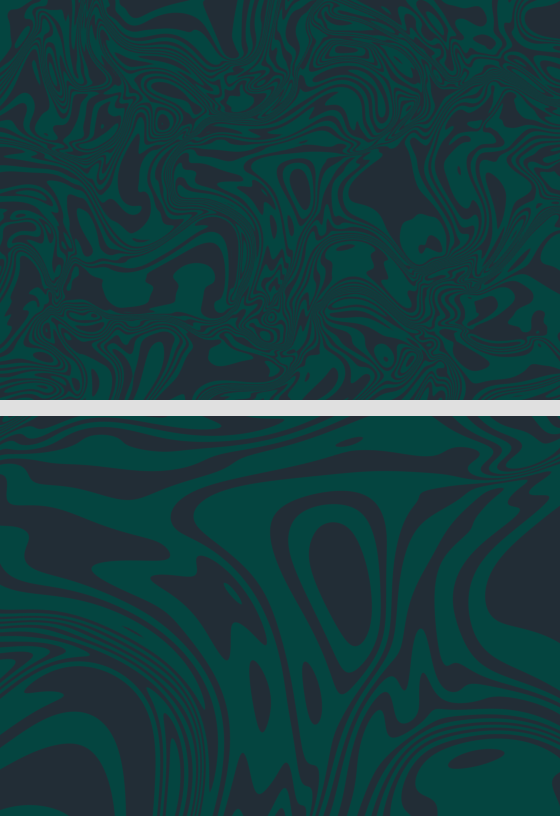
Top: the whole. Bottom: its middle third, enlarged.
A Shadertoy shader for this pattern:

```glsl
// Marbled ink: two dark tones in folded, flowing bands of uneven width.

const vec3 TEAL  = vec3(0.016, 0.272, 0.250);
const vec3 SLATE = vec3(0.132, 0.178, 0.212);

const float ZOOM = 2.2;   // pattern units per canvas height
const int WAVE_COUNT = 6;
const int FOLD_COUNT = 3;
const int GRID = 2;       // samples per pixel side

// Layered sines in spread directions: smooth, irregular, unit variance.
float waves(vec2 p, float seed) {
    float sum = 0.0;
    for (int i = 0; i < WAVE_COUNT; i++) {
        float n = float(i);
        float angle = 2.4 * n + 1.7 * seed;
        float pitch = 0.6 + 0.15 * n;
        vec2 direction = vec2(cos(angle), sin(angle));
        sum += sin(pitch * dot(p, direction) + 1.9 * seed * (n + 2.0));
    }
    return sum * sqrt(2.0 / float(WAVE_COUNT));
}

// Drags the plane through ever finer swirls until it folds over itself.
vec2 foldPlane(vec2 p, float frequency, float strength) {
    for (int i = 0; i < FOLD_COUNT; i++) {
        float seed = 1.3 + 2.7 * float(i);
        vec2 drift = vec2(waves(p * frequency, seed),
                          waves(p * frequency, seed + 11.6));
        p += strength / frequency * drift;
        frequency *= 1.85;
    }
    return p;
}

// Band phase: a slanted ramp, bent by broad waves.
float bandPhase(vec2 p, vec2 slope, float bend) {
    return dot(p, slope) + bend * waves(p * 9.0, 5.2);
}

// Share of teal at a phase; the edge is softened by the sample footprint.
float bandCover(float phase, float footprint, float bias) {
    float edge = max(footprint, 0.001);
    return smoothstep(-edge, edge, sin(phase) + bias);
}

void mainImage(out vec4 fragColor, in vec2 fragCoord) {
    float cover = 0.0;
    for (int i = 0; i < GRID * GRID; i++) {
        vec2 cell = vec2(float(i % GRID), float(i / GRID));
        vec2 offset = (cell + 0.5) / float(GRID) - 0.5;
        vec2 p = ZOOM * (fragCoord + offset) / iResolution.y;

        vec2 folded = foldPlane(p, 6.0, 0.92);
        float phase = bandPhase(folded, vec2(-36.0, 64.0), 8.0);
        phase += 2.5 * waves(p * 9.0, 8.4); // breaks up slack areas
        float rate = length(vec2(dFdx(phase), dFdy(phase)));
        cover += bandCover(phase, 0.6 * rate, 0.06);
    }
    cover /= float(GRID * GRID);
    fragColor = vec4(mix(SLATE, TEAL, cover), 1.0);
}
```
